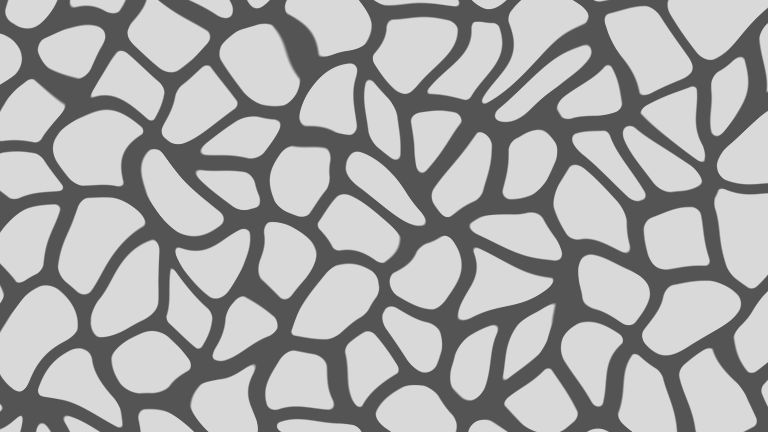
Reproduce this pattern procedurally as a Shadertoy shader.

```glsl
const vec3 MORTAR = vec3(0.33);
const vec3 STONE = vec3(0.85);
const float STONES_PER_HEIGHT = 6.0;

vec2 hash2(vec2 cell) {
    vec2 q = vec2(dot(cell, vec2(127.1, 311.7)), dot(cell, vec2(269.5, 183.3)));
    return fract(sin(q) * 43758.5);
}

// Random seed point of a grid cell
vec2 seedPoint(vec2 cell, float jitter) {
    return cell + 0.5 + jitter * (hash2(cell) - 0.5);
}

// Layered sines that shear and bend the stones
vec2 bend(vec2 p, float amount) {
    vec2 broad = sin(p.yx * 1.9 + vec2(0.4, 2.1));
    vec2 fine = sin(p.yx * 4.1 + p * 0.7 + vec2(3.3, 1.2));
    return p + amount * (broad + 0.4 * fine);
}

// Grid cell that owns the seed nearest to p
vec2 nearestCell(vec2 p, float jitter) {
    vec2 base = floor(p);
    vec2 best = base;
    float bestDist = 1e3;
    for (int y = -2; y <= 2; y++)
    for (int x = -2; x <= 2; x++) {
        vec2 cell = base + vec2(x, y);
        vec2 toSeed = seedPoint(cell, jitter) - p;
        float dist = dot(toSeed, toSeed);
        if (dist < bestDist) {
            bestDist = dist;
            best = cell;
        }
    }
    return best;
}

// Signed distance to a rounded stone, negative inside:
// borders closer than gap + radius are blended into round corners
float stoneDistance(vec2 p, vec2 owner, float jitter, float gap, float radius) {
    vec2 seed = seedPoint(owner, jitter);
    float reach = gap + radius;
    float sum = 0.0;
    for (int y = -2; y <= 2; y++)
    for (int x = -2; x <= 2; x++) {
        if (x == 0 && y == 0) continue;
        vec2 other = seedPoint(owner + vec2(x, y), jitter);
        float border = dot(0.5 * (seed + other) - p, normalize(other - seed));
        float overlap = max(reach - border, 0.0);
        sum += overlap * overlap;
    }
    return sqrt(sum) - radius;
}

void mainImage(out vec4 fragColor, in vec2 fragCoord) {
    float jitter = 0.95;
    vec2 p = bend(fragCoord / iResolution.y * STONES_PER_HEIGHT, 0.22);

    // Each stone has its own joint width and corner radius
    vec2 owner = nearestCell(p, jitter);
    vec2 variation = hash2(owner + 37.0);
    float gap = mix(0.07, 0.13, variation.x);
    float radius = mix(0.06, 0.17, variation.y);
    float dist = stoneDistance(p, owner, jitter, gap, radius);

    // Smooth edge about two pixels wide
    float soft = STONES_PER_HEIGHT / iResolution.y;
    float stone = 1.0 - smoothstep(-soft, soft, dist);
    fragColor = vec4(mix(MORTAR, STONE, stone), 1.0);
}
```
